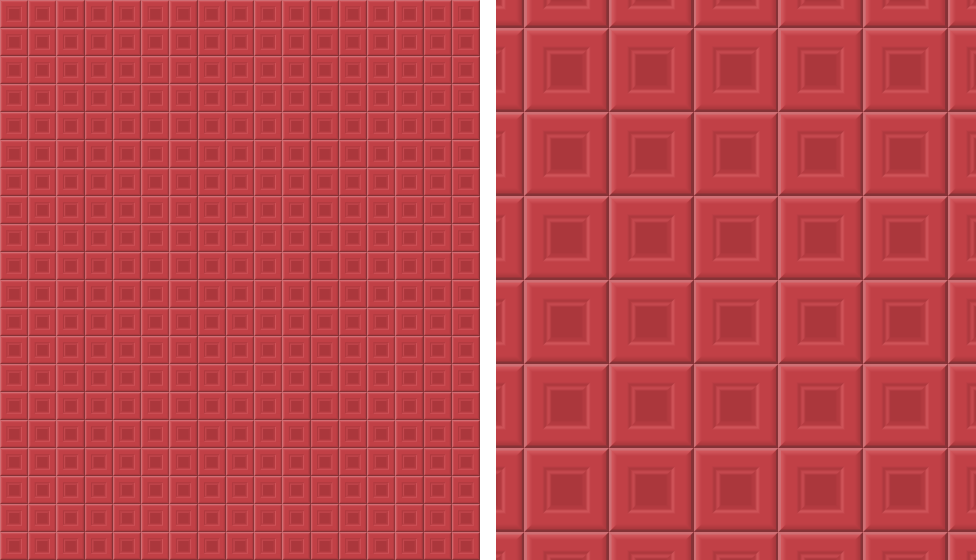
Left, the full canvas; right, a detail of the centre.
Reproduce this pattern procedurally as a Shadertoy shader.

```glsl
// Red bevelled square tiles in a regular grid, lit from the upper left.
// Each tile is shaded by its square distance: a raised rim, a flat frame,
// a thin stepped moulding and a slightly darker sunken centre.

#define GRID vec2(17.0, 20.0)
#define RIM_WIDTH 0.030
#define BEVEL_WIDTH 0.105
#define STEP_RADIUS 0.255
#define CENTRE_RADIUS 0.190
#define BASE_COLOR vec3(0.755, 0.250, 0.275)
#define CENTRE_COLOR vec3(0.670, 0.215, 0.235)
#define LIGHT_COLOR vec3(0.820, 0.340, 0.360)
#define GLINT_COLOR vec3(0.810, 0.440, 0.460)
#define SHADE_COLOR vec3(0.670, 0.220, 0.240)
#define DARK_COLOR vec3(0.520, 0.195, 0.210)

// Coverage of the region where dist is below edge.
float inside(float dist, float edge, float blur) {
    return 1.0 - smoothstep(edge - blur, edge + blur, dist);
}

// Soft line centred on radius.
float ridge(float dist, float radius, float width) {
    return 1.0 - smoothstep(0.0, width, abs(dist - radius));
}

vec3 tileColor(vec2 p, float pixel) {
    float dist = max(abs(p.x), abs(p.y));
    float edge = 0.5 - dist;
    // The mitre diagonal divides the top and left sides from the others.
    float lit = smoothstep(-pixel, pixel, p.y - p.x);

    // Sunken centre, fading softly into the frame.
    vec3 color = mix(BASE_COLOR, CENTRE_COLOR, 0.3 * inside(dist, STEP_RADIUS, pixel));
    color = mix(color, CENTRE_COLOR, inside(dist, CENTRE_RADIUS, 0.6 * pixel + 0.015));

    // Moulding: shadow on the lit side, highlight on the far side.
    float width = max(0.035, pixel);
    float outer = ridge(dist, STEP_RADIUS, width);
    float inner = ridge(dist, CENTRE_RADIUS + 0.02, width);
    color = mix(color, mix(LIGHT_COLOR, SHADE_COLOR, lit), 0.85 * outer);
    color = mix(color, mix(SHADE_COLOR, LIGHT_COLOR, lit), 0.45 * inner);

    // Bevel slope, then the narrow bright or dark rim.
    float slope = 1.0 - smoothstep(RIM_WIDTH, BEVEL_WIDTH, edge);
    color = mix(color, mix(SHADE_COLOR, LIGHT_COLOR, lit), slope);
    float rim = inside(edge, RIM_WIDTH, 0.5 * pixel);
    return mix(color, mix(DARK_COLOR, GLINT_COLOR, lit), rim);
}

void mainImage(out vec4 fragColor, in vec2 fragCoord) {
    vec2 cell = fract(fragCoord / iResolution.xy * GRID) - 0.5;
    float pixel = GRID.y / iResolution.y;
    fragColor = vec4(tileColor(cell, pixel), 1.0);
}
```
